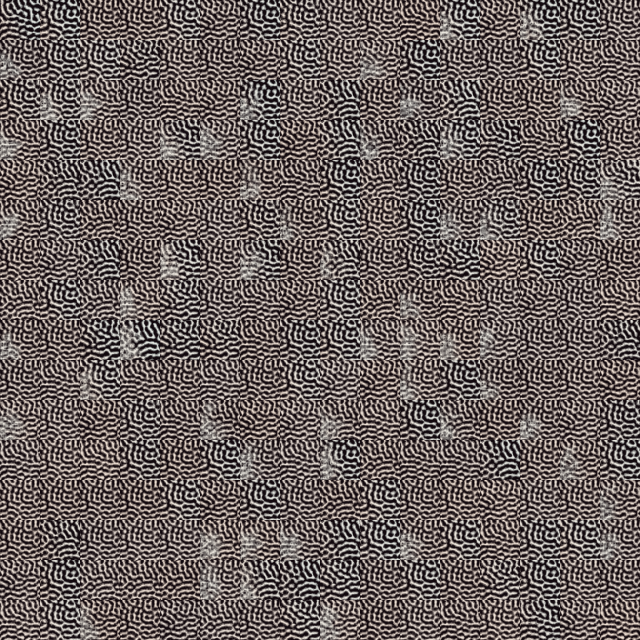
Reproduce this texture procedurally as a WebGL 1 fragment shader.

```glsl
precision highp float;
uniform vec2 u_resolution;

const float PI = 3.14159265;
const float TILES = 16.0;          // repeats across and down
const float LINES = 7.8;           // ridges per tile
const int WAVES = 16;
const float VARIANTS = 4.0;
const float DIRECTION_BIAS = 0.65; // how strongly ridges follow the flow
const float WOBBLE = 0.035;
const float THINNING = 1.4;        // above 1 narrows the ridges
const float CONTRAST = 1.2;
const float GRAIN = 0.42;
const float BOLD_SHARE = 0.36;
const float WORN_SHARE = 0.24;
const float TONE_SPREAD = 0.05;
const float SEAM_WIDTH = 0.025;
const float SEAM_DARK = 0.2;
const vec3 GROOVE = vec3(0.065, 0.03, 0.05);
const vec3 RIDGE = vec3(0.92, 0.89, 0.86);
const vec3 WARM_TINT = vec3(0.03, 0.0, -0.025);
const vec3 COOL_TINT = vec3(-0.05, 0.025, 0.035);

float hash(vec2 p) {
  p = fract(p * vec2(0.1031, 0.1137));
  p += dot(p, p.yx + 33.33);
  return fract((p.x + p.y) * p.x * 37.7);
}

float valueNoise(vec2 p) {
  vec2 i = floor(p), f = fract(p);
  f = f * f * (3.0 - 2.0 * f);
  return mix(mix(hash(i), hash(i + vec2(1.0, 0.0)), f.x),
             mix(hash(i + vec2(0.0, 1.0)), hash(i + 1.0), f.x), f.y);
}

// Labyrinth height, 0 in the grooves and 1 on the ridges. Dividing by the
// local amplitude keeps every ridge equally strong.
float labyrinth(vec2 p, float variant, float scale) {
  // Steep strokes in the upper half, flat ones below
  float flow = mix(1.6, 0.45, smoothstep(0.4, 0.65, p.y + 0.12 * sin(5.0 * p.x + variant)));
  float wavenumber = 2.0 * PI * LINES * scale;
  float height = 0.0;
  vec2 slope = vec2(0.0);
  for (int i = 0; i < WAVES; i++) {
    vec2 seed = vec2(float(i) + 3.0, variant * 17.0 + 5.0);
    float angle = PI * (float(i) + hash(seed)) / float(WAVES);
    vec2 dir = vec2(cos(angle), sin(angle));
    float weight = exp(DIRECTION_BIAS * cos(2.0 * (angle - flow)));
    float phase = wavenumber * dot(dir, p) + 2.0 * PI * hash(seed + 41.0);
    height += weight * cos(phase);
    slope -= weight * sin(phase) * dir;
  }
  float s = height / sqrt(height * height + dot(slope, slope) + 1e-4);
  return 0.5 + asin(clamp(s, -1.0, 1.0)) / PI;
}

vec3 relief(vec2 uv) {
  vec2 cell = floor(uv * TILES);
  vec2 p = fract(uv * TILES);

  // Per-tile choices: the first variant is the most common
  float pick = hash(cell + 7.0);
  float variant = floor(pick * pick * VARIANTS);
  float isBold = step(hash(cell + 61.0), BOLD_SHARE) * (0.4 + 0.6 * hash(cell + 71.0));
  float isWorn = step(hash(cell + 113.0), WORN_SHARE);

  // Bold ridges gather at the right, ragged scuffs at the lower left
  float bold = isBold * smoothstep(-0.1, 0.8, p.x + 0.4 * (p.y - 0.5));
  float blotch = valueNoise(p * 5.0 + cell * 7.0);
  float scuff = length((p - vec2(0.1, 0.25)) * vec2(1.1, 0.8)) + 0.45 * (blotch - 0.5);
  float worn = isWorn * (1.0 - smoothstep(0.1, 0.55, scuff));

  vec2 q = p * 9.0 + variant * 13.0;
  vec2 bent = p + WOBBLE * (vec2(valueNoise(q), valueNoise(q + 57.0)) - 0.5);
  float height = labyrinth(bent, variant, 1.0 - 0.13 * isBold);
  float value = (pow(height, THINNING) - 0.43) * CONTRAST * (1.0 + 0.35 * bold) + 0.42;
  value += TONE_SPREAD * (hash(cell + 19.0) - 0.5) - 0.05 * bold;

  // Gritty surface and pale scribbled wear
  float grain = valueNoise(p * 31.0 + variant * 31.0) - 0.5;
  value += GRAIN * grain;
  float scribble = 1.0 - abs(2.0 * valueNoise(p * 17.0 + cell * 3.0) - 1.0);
  value = mix(value, 0.15 + 0.8 * scribble + 0.35 * grain + 0.2 * height, 0.6 * worn);

  // Broken dark line along the tile joints
  vec2 edge = min(p, 1.0 - p);
  float seam = 1.0 - smoothstep(0.0, SEAM_WIDTH, min(edge.x, edge.y));
  value -= SEAM_DARK * seam * hash(cell + 29.0);

  value = clamp(value, 0.0, 1.0);
  vec3 tint = mix(WARM_TINT * (0.4 + hash(cell + 83.0)), COOL_TINT, max(bold, 0.5 * worn));
  return mix(GROOVE, RIDGE, value) + tint * value * (1.6 - value);
}

void main() {
  // Four samples per pixel smooth the ridges and the joints
  vec3 color = vec3(0.0);
  for (int i = 0; i < 4; i++) {
    vec2 offset = vec2(mod(float(i), 2.0), floor(float(i) / 2.0)) * 0.5 - 0.25;
    color += relief((gl_FragCoord.xy + offset) / u_resolution);
  }
  gl_FragColor = vec4(color * 0.25, 1.0);
}
```
